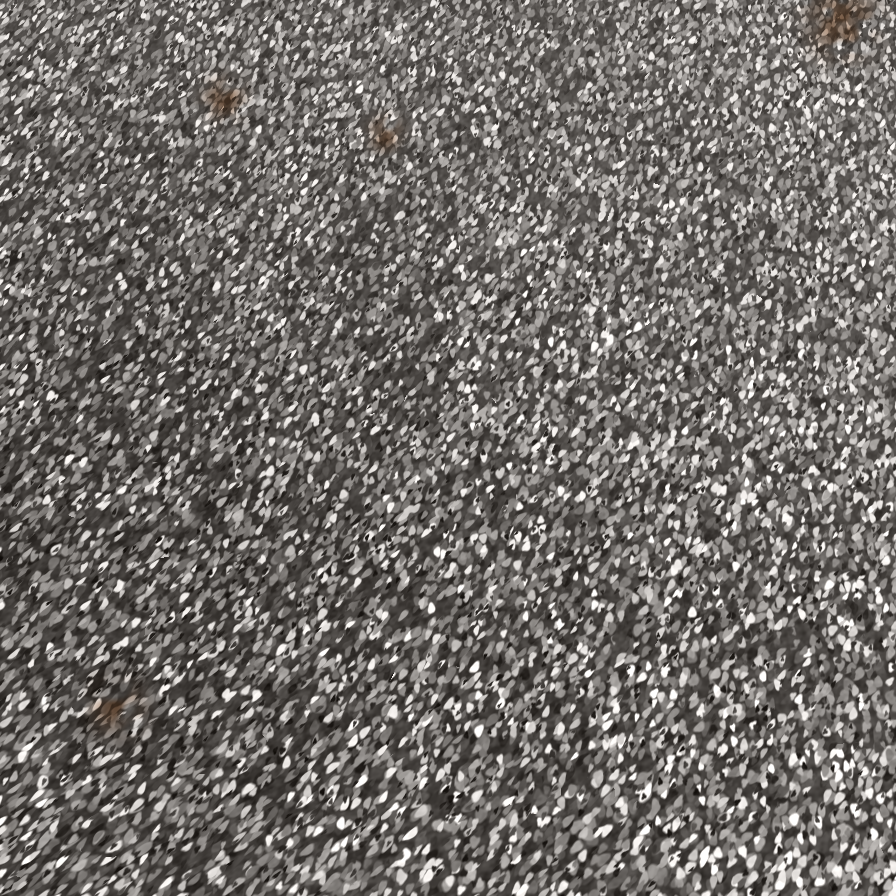
Reproduce this texture procedurally as a Shadertoy shader.

```glsl
// Speckled stone ground seen at a slant: layers of small tilted grains are
// painted over a dark base, shrinking with distance. Broad shade, pale haze
// and a few rusty stains vary the surface.

vec3 hash3(vec2 p) {
    vec3 q = fract(p.xyx * vec3(0.1031, 0.1030, 0.0973));
    q += dot(q, q.yxz + 33.33);
    return fract((q.xxy + q.yzz) * q.zyx);
}

float noise(vec2 p) {
    vec2 i = floor(p), f = fract(p);
    f = f * f * (3.0 - 2.0 * f);
    return mix(mix(hash3(i).x, hash3(i + vec2(1, 0)).x, f.x),
               mix(hash3(i + vec2(0, 1)).x, hash3(i + vec2(1, 1)).x, f.x), f.y);
}

// Paints one layer of grains; share is the chance that a cell holds one.
float paintGrains(float tone, vec2 p, float seed, vec2 toneRange,
                  float size, float share, float blur) {
    vec2 cell = floor(p);
    for (int y = -1; y <= 1; y++)
    for (int x = -1; x <= 1; x++) {
        vec2 id = cell + vec2(x, y);
        vec3 place = hash3(id + seed);
        vec3 look = hash3(id + seed + 71.7);
        if (place.z > share) continue;

        // Tilted ellipse with a slightly lumpy outline
        vec2 d = p - id - place.xy;
        float angle = 0.12 + (look.x - 0.5) * 1.3;
        float c = cos(angle), s = sin(angle);
        d = vec2(c * d.x - s * d.y, s * d.x + c * d.y);
        d.x *= mix(1.25, 2.0, look.y);
        float lump = 0.07 * sin(3.0 * atan(d.y, d.x) + 40.0 * place.x);
        float radius = size * mix(0.7, 1.25, fract(place.z * 37.0)) + lump;
        float mask = 1.0 - smoothstep(radius - blur, radius + blur, length(d));
        tone = mix(tone, mix(toneRange.x, toneRange.y, look.z), mask);
    }
    return tone;
}

void mainImage(out vec4 fragColor, in vec2 fragCoord) {
    vec2 uv = fragCoord / iResolution.xy;

    // Receding ground: more grains per unit toward the top
    float density = 75.0 + 50.0 * uv.y;
    vec2 ground = vec2((uv.x - 1.1) * density, uv.y * (75.0 + 25.0 * uv.y)) + 200.0;
    float blur = max(0.17, 0.8 * density / iResolution.y);

    // Broad shade at the left, uneven patches, haze toward the top right
    vec2 toShade = (uv - vec2(0.08, 0.42)) * vec2(1.5, 2.1);
    float shade = exp(-dot(toShade, toShade));
    float patches = noise(uv * 7.0 + 3.0) * 0.6 + noise(uv * 17.0) * 0.4 - 0.5;
    float haze = smoothstep(0.3, 1.1, uv.y * 0.85 + uv.x * 0.3);

    // Dark base, grey grains, bright chips, then small dark pits
    float share = 0.76 - 0.26 * shade + 0.3 * patches;
    float tone = 0.17 + 0.14 * noise(ground * 1.7);
    tone = paintGrains(tone, ground, 13.0, vec2(0.12, 0.66), 0.58, 0.9, blur);
    tone = paintGrains(tone, ground * 1.06 + 31.4, 57.0, vec2(0.46, 1.04), 0.52, share, blur);
    tone = paintGrains(tone, ground * 1.15 + 77.7, 91.0, vec2(0.08, 0.34), 0.36, 0.35, blur);
    tone += 0.07 * (noise(ground * 3.1) - 0.5);
    tone *= 1.08 - 0.14 * shade + 0.15 * patches;
    tone = mix(tone, 0.54, 0.24 * haze);

    // Nearly neutral grey, a little warm
    vec3 color = vec3(tone) + vec3(0.008, -0.007, -0.02);

    // Rusty stains: position and radius
    vec3 stains[4] = vec3[4](vec3(0.13, 0.21, 0.026), vec3(0.25, 0.89, 0.020),
                             vec3(0.43, 0.85, 0.017), vec3(0.94, 0.975, 0.035));
    for (int i = 0; i < 4; i++) {
        vec2 d = (uv - stains[i].xy) / stains[i].z;
        float stain = exp(-dot(d, d)) * smoothstep(0.15, 0.6, noise(ground * 0.6));
        color = mix(color, vec3(0.34, 0.22, 0.13) * (0.5 + tone), 0.75 * stain);
    }

    fragColor = vec4(clamp(color, 0.0, 1.0), 1.0);
}
```
